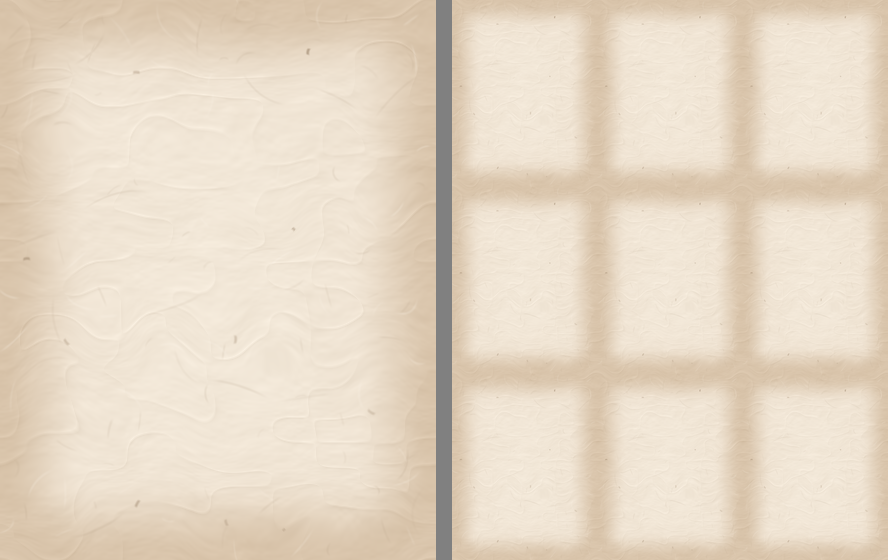
Left: one tile. Right: repeated 3 by 3.
Write a Shadertoy shader that draws this texture.

```glsl
#define PAPER vec3(0.947, 0.905, 0.843)
#define AGED_EDGE vec3(0.858, 0.782, 0.685)
#define FLECK vec3(0.60, 0.51, 0.41)
#define EDGE_FADE 0.155
#define RELIEF 0.075
#define MOTTLE 0.022
#define FIBRE_DARK 0.11
#define FIBRE_LIGHT 0.22

vec3 hash3(vec2 p, float seed) {
    vec3 q = fract(vec3(p.xyx + seed) * vec3(0.1031, 0.1030, 0.0973));
    q += dot(q, q.yxz + 33.33);
    return fract((q.xxy + q.yzz) * q.zyx);
}

// Value noise that wraps after a whole number of cells
float noise(vec2 uv, vec2 cells, float seed) {
    vec2 p = uv * cells, i = floor(p), f = fract(p);
    f = f * f * f * (f * (f * 6.0 - 15.0) + 10.0);
    vec2 a = mod(i, cells), b = mod(i + 1.0, cells);
    return mix(mix(hash3(a, seed).x, hash3(vec2(b.x, a.y), seed).x, f.x),
               mix(hash3(vec2(a.x, b.y), seed).x, hash3(b, seed).x, f.x), f.y);
}

// Pulp surface: stretched octaves, with a few sharp creases
float pulpHeight(vec2 uv) {
    float h = 0.0, weight = 0.55;
    vec2 cells = vec2(17.0, 46.0);
    for (int i = 0; i < 3; i++) {
        h += weight * noise(uv, cells, float(i) * 7.0 + 3.0);
        cells *= 2.0;
        weight *= 0.5;
    }
    float ridge = 1.0 - abs(2.0 * noise(uv, vec2(9.0, 20.0), 41.0) - 1.0);
    return h + 0.45 * pow(ridge, 9.0);
}

// One bent strand per cell; size holds half length and half width
float strands(vec2 uv, vec2 cells, vec2 size, float chance, float bend, float seed) {
    float aspect = iResolution.x / iResolution.y;
    float pixel = 1.0 / iResolution.y;
    vec2 base = floor(uv * cells);
    float cover = 0.0;
    for (int y = -1; y <= 1; y++)
    for (int x = -1; x <= 1; x++) {
        vec2 cell = base + vec2(x, y), id = mod(cell, cells);
        vec3 place = hash3(id, seed), form = hash3(id, seed + 19.0);
        if (place.z > chance) continue;
        vec2 q = (uv - (cell + 0.2 + 0.6 * place.xy) / cells) * vec2(aspect, 1.0);
        float angle = 6.2832 * form.x;
        q = mat2(cos(angle), -sin(angle), sin(angle), cos(angle)) * q;
        float halfLength = size.x * mix(0.35, 1.0, form.y);
        float k = bend * (form.z - 0.5) / halfLength;
        float d = abs(q.y - k * q.x * q.x) / sqrt(1.0 + 4.0 * k * k * q.x * q.x);
        float ends = 1.0 - smoothstep(0.4, 1.0, abs(q.x) / halfLength);
        float line = 1.0 - smoothstep(0.0, size.y + pixel, d);
        cover = max(cover, line * ends * mix(0.4, 1.0, fract(form.y * 7.3)));
    }
    return cover;
}

void mainImage(out vec4 fragColor, in vec2 fragCoord) {
    vec2 uv = fragCoord / iResolution.xy;
    float aspect = iResolution.x / iResolution.y;
    vec2 sway = vec2(noise(uv, vec2(8.0, 10.0), 51.0), noise(uv, vec2(8.0, 10.0), 63.0)) - 0.5;
    vec2 warped = uv + sway * vec2(0.05, 0.055);

    // Aged border with rounded inner corners
    vec2 toEdge = min(uv, 1.0 - uv) * vec2(aspect, 1.0);
    vec2 inset = max(EDGE_FADE - toEdge, 0.0);
    float cloud = noise(uv, vec2(5.0, 6.0), 71.0) - 0.5;
    float depth = EDGE_FADE - length(inset) + 0.018 * cloud * smoothstep(0.0, 0.06, min(toEdge.x, toEdge.y));
    vec3 color = mix(AGED_EDGE, PAPER, smoothstep(0.005, EDGE_FADE, depth));
    color -= vec3(0.008, 0.013, 0.016) * (1.0 - smoothstep(0.08, 0.32, min(toEdge.x, toEdge.y)));

    // Soft mottling and side-lit relief
    float mottle = noise(warped, vec2(14.0, 22.0), 83.0) + 0.5 * noise(warped, vec2(38.0, 60.0), 89.0) - 0.75;
    color += MOTTLE * mottle * vec3(0.5, 0.6, 0.75);
    float slope = pulpHeight(warped) - pulpHeight(warped + vec2(-0.0025, 0.004));
    color += RELIEF * slope * vec3(0.9, 1.0, 1.1);

    // Embedded fibres, pale and dark
    vec2 bent = uv + sway * 0.025;
    float dark = strands(bent, vec2(6.0, 8.0), vec2(0.065, 0.0022), 0.55, 0.9, 101.0);
    dark = max(dark, strands(bent, vec2(11.0, 14.0), vec2(0.025, 0.0018), 0.4, 1.0, 137.0));
    float pale = strands(bent, vec2(9.0, 12.0), vec2(0.04, 0.0018), 0.5, 0.9, 173.0);
    color = mix(color, FLECK, FIBRE_DARK * dark);
    color = mix(color, vec3(0.99, 0.965, 0.925), FIBRE_LIGHT * pale);

    // Sparse bark flecks
    float flecks = strands(uv, vec2(5.0, 6.0), vec2(0.011, 0.0028), 0.38, 0.8, 211.0);
    color = mix(color, FLECK, 0.62 * flecks);
    fragColor = vec4(clamp(color, 0.0, 1.0), 1.0);
}
```
